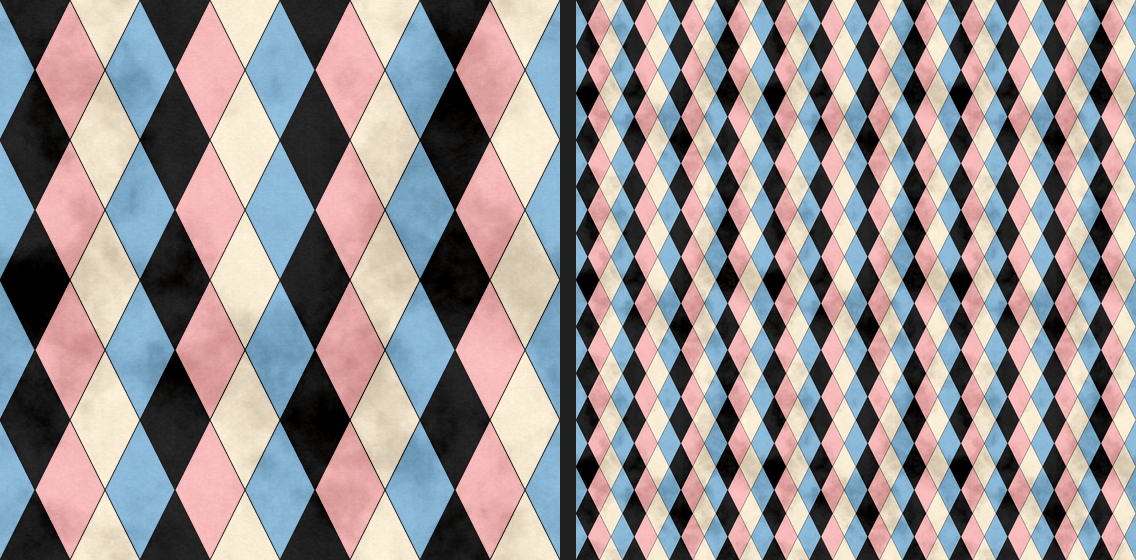
Left: one tile. Right: repeated 3 by 3.
A WebGL 2 fragment shader for this pattern:

```glsl
#version 300 es
precision highp float;

uniform vec2 u_resolution;
out vec4 fragColor;

const vec2 DIAMONDS = vec2(8.0, 4.0);   // across and down
const float LINE_WIDTH = 0.0014;        // share of the canvas
const int SUBSAMPLES = 4;

const vec3 BLUE  = vec3(0.55, 0.73, 0.85);
const vec3 BLACK = vec3(0.13, 0.13, 0.13);
const vec3 PINK  = vec3(0.97, 0.73, 0.73);
const vec3 CREAM = vec3(0.98, 0.93, 0.84);
const vec3 INK   = vec3(0.08, 0.08, 0.08);

float hash(vec2 cell, float seed) {
    return fract(sin(dot(cell, vec2(127.1, 311.7)) + seed * 74.7) * 43758.5453);
}

// Value noise that wraps after a whole number of cells
float wrapNoise(vec2 uv, vec2 cells, float seed) {
    vec2 p = uv * cells;
    vec2 i = floor(p);
    vec2 f = fract(p);
    f = f * f * (3.0 - 2.0 * f);
    vec2 lo = mod(i, cells);
    vec2 hi = mod(i + 1.0, cells);
    float bottom = mix(hash(lo, seed), hash(vec2(hi.x, lo.y), seed), f.x);
    float top = mix(hash(vec2(lo.x, hi.y), seed), hash(hi, seed), f.x);
    return mix(bottom, top, f.y);
}

float wrapFbm(vec2 uv, float cells, float gain, float seed) {
    float sum = 0.0;
    float total = 0.0;
    float weight = 1.0;
    for (int octave = 0; octave < 6; octave++) {
        sum += weight * wrapNoise(uv, vec2(cells), seed + float(octave));
        total += weight;
        weight *= gain;
        cells *= 2.0;
    }
    return sum / total;
}

// Colours run in columns: blue, black, pink, cream
vec3 columnColor(float column) {
    float k = mod(column, 4.0);
    vec3 leftPair = k < 0.5 ? BLUE : BLACK;
    vec3 rightPair = k < 2.5 ? PINK : CREAM;
    return k < 1.5 ? leftPair : rightPair;
}

// Flat diamonds with thin ink lines along both diagonals
vec3 harlequin(vec2 uv, vec2 count, float lineWidth) {
    vec2 p = uv * count;
    vec2 diagonal = vec2(p.x + p.y, p.x - p.y);
    vec2 cell = floor(diagonal);
    vec2 toEdge = abs(fract(diagonal + 0.5) - 0.5) / length(count);
    bool onLine = min(toEdge.x, toEdge.y) < 0.5 * lineWidth;
    return onLine ? INK : columnColor(cell.x + cell.y + 1.0);
}

// Average over a pixel to smooth every edge
vec3 smoothHarlequin(vec2 uv, vec2 pixel, vec2 count, float lineWidth) {
    vec3 sum = vec3(0.0);
    for (int y = 0; y < SUBSAMPLES; y++) {
        for (int x = 0; x < SUBSAMPLES; x++) {
            vec2 offset = (vec2(x, y) + 0.5) / float(SUBSAMPLES) - 0.5;
            sum += harlequin(uv + offset * pixel, count, lineWidth);
        }
    }
    return sum / float(SUBSAMPLES * SUBSAMPLES);
}

// Cloudy stains with mottled insides
float stain(vec2 uv) {
    vec2 warp = vec2(wrapFbm(uv, 8.0, 0.5, 31.0), wrapFbm(uv, 8.0, 0.5, 47.0)) - 0.5;
    float broad = wrapFbm(uv + 0.06 * warp, 6.0, 0.6, 3.0);
    float mottle = wrapFbm(uv, 20.0, 0.65, 17.0);
    return smoothstep(0.4, 0.72, broad) * mix(0.5, 1.5, mottle) + 0.5 * (mottle - 0.5);
}

// Fine paper fibre
float grain(vec2 uv) {
    float fibre = wrapNoise(uv, vec2(230.0, 340.0), 61.0);
    float speck = wrapNoise(uv, vec2(480.0), 73.0);
    return 0.5 * (fibre + speck) - 0.5;
}

void main() {
    vec2 uv = gl_FragCoord.xy / u_resolution;
    vec3 color = smoothHarlequin(uv, 1.0 / u_resolution, DIAMONDS, LINE_WIDTH);
    color -= 0.13 * stain(uv) * vec3(0.95, 1.0, 1.03);
    color += 0.05 * grain(uv);
    fragColor = vec4(clamp(color, 0.0, 1.0), 1.0);
}
```
